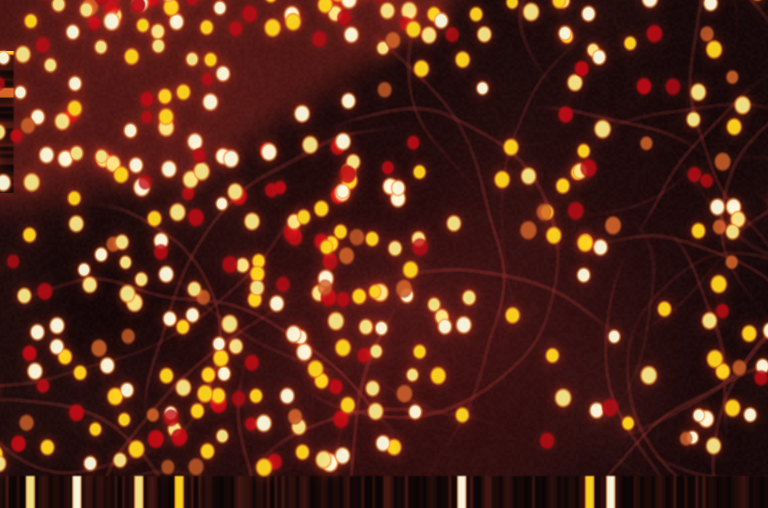
Write a WebGL 2 fragment shader that draws this background.

```glsl
#version 300 es
precision highp float;
uniform vec2 u_resolution;
out vec4 fragColor;

vec3 hash3(vec3 v) {
  v = fract(v * vec3(0.1031, 0.1030, 0.0973));
  v += dot(v, v.yxz + 33.33);
  return fract((v.xxy + v.yxx) * v.zyx);
}

float noise(vec2 p) {
  vec2 i = floor(p), f = fract(p);
  f = f * f * (3.0 - 2.0 * f);
  vec2 e = vec2(0.0, 1.0);
  float low = mix(hash3(vec3(i, 7.0)).x, hash3(vec3(i + e.yx, 7.0)).x, f.x);
  float high = mix(hash3(vec3(i + e.xy, 7.0)).x, hash3(vec3(i + e.yy, 7.0)).x, f.x);
  return mix(low, high, f.y);
}

float blob(vec2 p, vec2 center, vec2 size) {
  vec2 q = (p - center) / size;
  return exp(-dot(q, q));
}

vec3 lampColor(float pick) {
  if (pick < 0.19) return vec3(0.74, 0.04, 0.08);
  if (pick < 0.27) return vec3(0.80, 0.38, 0.16);
  if (pick < 0.52) return vec3(0.97, 0.82, 0.11);
  if (pick < 0.74) return vec3(0.94, 0.88, 0.52);
  return vec3(0.97, 0.96, 0.86);
}

// Chance of a lamp: strings and clusters over a sparse base
float lampDensity(vec2 p) {
  float d = mix(0.30, 0.13, smoothstep(0.75, 0.95, p.x));
  d += 0.50 * blob(p, vec2(0.63, 0.42), vec2(0.19, 0.33));
  d += 0.40 * blob(p, vec2(0.27, 0.18), vec2(0.25, 0.12));
  d += 0.25 * blob(p, vec2(0.25, 0.65), vec2(0.20, 0.20));
  d += 0.75 * blob(p, vec2(1.145, 0.70), vec2(0.045, 0.35));
  d += 0.40 * blob(p, vec2(1.41, 0.50), vec2(0.06, 0.60));
  d += 0.70 * smoothstep(0.90, 0.96, p.y) * smoothstep(0.1, 0.2, p.x) * smoothstep(0.95, 0.85, p.x);
  d -= 0.25 * blob(p, vec2(0.50, 0.86), vec2(0.22, 0.07));
  return d * step(0.075, p.y);
}

vec3 backdrop(vec2 p) {
  float cloud = noise(p * 5.0);
  vec3 col = mix(vec3(0.07, 0.025, 0.03), vec3(0.13, 0.05, 0.05), cloud);
  col += vec3(0.17, 0.035, 0.035) * blob(p, vec2(0.78, 0.32), vec2(0.38, 0.34));
  col += vec3(0.05, 0.015, 0.015) * blob(p, vec2(1.2, 0.45), vec2(0.25, 0.4));
  float edge = 0.60 + 0.5 * p.x * p.x;
  float wall = smoothstep(-0.05, 0.07, p.y - edge + 0.06 * (cloud - 0.5));
  col = mix(col, vec3(0.33, 0.095, 0.085) * (0.88 + 0.2 * cloud), wall);

  // Faint curved twigs
  float twigs = 0.0;
  for (int i = 0; i < 34; i++) {
    vec3 h = hash3(vec3(float(i), 3.0, 19.0));
    vec2 center = vec2(h.x * 2.2 - 0.2, h.y * 1.6 - 0.5);
    float d = abs(length(p - center) - 0.2 - 0.6 * h.z + 0.03 * noise(p * 7.0 + h.xy * 20.0));
    twigs += smoothstep(0.006, 0.001, d) * smoothstep(0.4, 0.75, noise(p * 3.0 + h.yz * 40.0));
  }
  col += vec3(0.13, 0.045, 0.04) * min(twigs, 1.5) * (1.0 - 0.85 * wall);
  return col + 0.025 * (noise(p * 190.0) - 0.5);
}

// Stretched bands along a border; t runs across them
vec3 bands(float t, float chance, float seed) {
  float fine = noise(vec2(t * 140.0, seed));
  vec3 col = mix(vec3(0.05, 0.02, 0.02), vec3(0.27, 0.09, 0.07), fine * fine);
  float cell = floor(t / 0.042);
  vec3 h = hash3(vec3(cell, seed, 5.0));
  float d = abs(t - (cell + 0.35 + 0.3 * h.x) * 0.042);
  float lit = smoothstep(0.012, 0.007, d) * step(h.y, chance);
  vec3 core = lampColor(0.2 + 0.8 * h.z);
  return mix(col, mix(core, vec3(0.76, 0.40, 0.15), smoothstep(0.004, 0.011, d)), lit);
}

void main() {
  vec2 p = gl_FragCoord.xy / u_resolution.y;
  float pixel = 1.0 / u_resolution.y;
  vec3 col = backdrop(p);
  col = mix(col, bands(p.x, p.x < 0.5 ? 0.55 : 0.06, 11.0), smoothstep(0.066, 0.060, p.y));
  float side = smoothstep(0.030, 0.024, p.x) * step(0.62, p.y) * step(p.y, 0.90);
  col = mix(col, bands(p.y, 0.6, 23.0), side);

  // Out-of-focus lamps in overlapping jittered grids
  const float CELL = 0.07;
  for (int k = 0; k < 27; k++) {
    float layer = float(k / 9);
    vec2 shift = layer * vec2(0.023, 0.031);
    vec2 id = floor((p + shift) / CELL) + vec2(k % 3 - 1, (k / 3) % 3 - 1);
    vec3 place = hash3(vec3(id + 40.0, layer * 17.0 + 1.0));
    vec3 look = hash3(vec3(id + 90.0, layer * 13.0 + 2.0));
    vec2 center = (id + place.xy) * CELL - shift;
    if (place.z > lampDensity(center)) continue;

    float radius = mix(0.0125, 0.0172, look.y);
    float d = length((p - center) / vec2(0.94, 1.05));
    vec3 core = lampColor(look.x);
    bool dim = look.x < 0.27;
    vec3 rim = dim ? core * 0.85 : mix(core, vec3(0.86, 0.46, 0.10), 0.75);
    vec3 disc = mix(core, rim, smoothstep(0.66, 1.0, d / radius));
    float cover = 1.0 - smoothstep(radius - 0.0015 - pixel, radius + 0.0015 + pixel, d);
    float halo = exp(-max(d - radius, 0.0) / 0.007) * smoothstep(0.06, 0.03, d);
    col += vec3(0.20, 0.05, 0.02) * halo * (dim ? 0.4 : 1.0);
    col = mix(col, disc, cover * (dim ? 0.72 + 0.25 * look.z : 0.98));
  }
  fragColor = vec4(clamp(col, 0.0, 1.0), 1.0);
}
```
